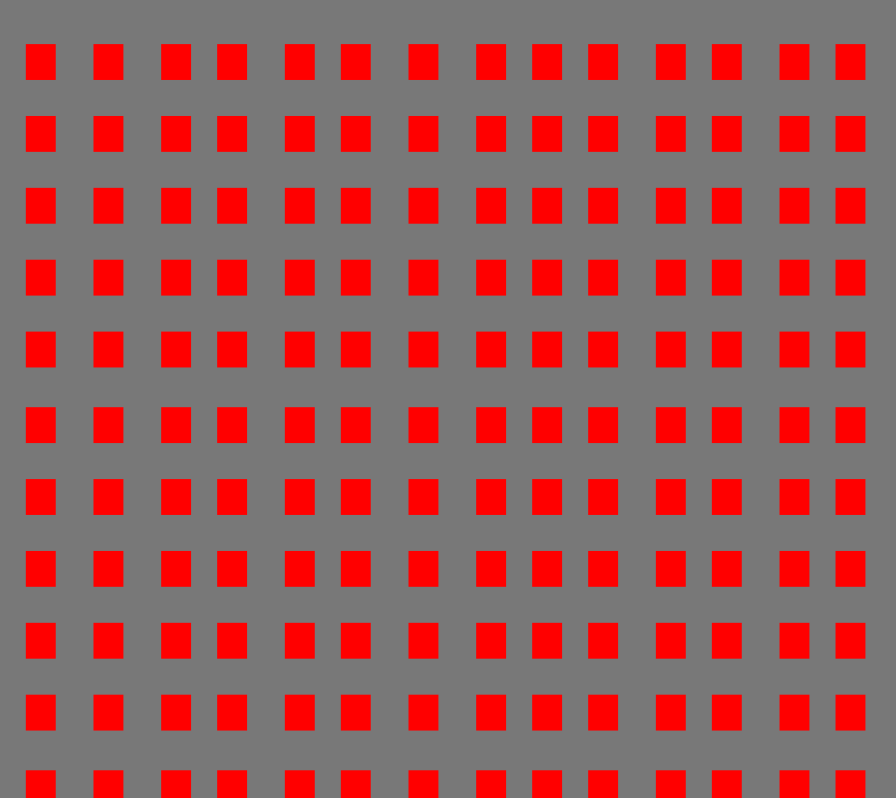
Give the GLSL for this pattern, as a Shadertoy shader.

```glsl
#define CANVAS vec2(512.0, 456.0)   // design units spanning the canvas
#define TILE vec2(17.1, 20.5)       // tile width and height
#define FIRST vec2(14.75, 25.2)     // left and top margin of the first tile
#define COLUMNS 14
#define COLUMN_STEP 32.0
#define WIDE_EXTRA 6.67             // added to a step when the gap is wide
#define WIDE_GAPS 0xA6B             // bit i set: wide gap after column i
#define ROW_STEP 41.07
#define BAND_ROWS 5.0               // rows between the slightly larger gaps
#define BAND_EXTRA 2.13
#define GROUND vec3(0.47)
#define TILE_COLOR vec3(1.0, 0.0, 0.0)

// Pixel coverage of a span, given the distance from its centre
float spanCoverage(float dist, float size, float pixel) {
    return clamp((0.5 * size - abs(dist)) / pixel + 0.5, 0.0, 1.0);
}

// Columns with irregular gaps
float columnCoverage(float x, float pixel) {
    float left = FIRST.x;
    float coverage = 0.0;
    for (int i = 0; i < COLUMNS; i++) {
        float center = left + 0.5 * TILE.x;
        coverage = max(coverage, spanCoverage(x - center, TILE.x, pixel));
        left += COLUMN_STEP + WIDE_EXTRA * float((WIDE_GAPS >> i) & 1);
    }
    return coverage;
}

// Rows in bands, measured downwards; each cell is centred on its tile
float rowCoverage(float depth, float pixel) {
    float y = depth - FIRST.y + 0.5 * (ROW_STEP - TILE.y);
    float inBand = mod(y, BAND_ROWS * ROW_STEP + BAND_EXTRA);
    float row = min(floor(inBand / ROW_STEP), BAND_ROWS - 1.0);
    float dist = inBand - (row + 0.5) * ROW_STEP;
    return step(0.0, y) * spanCoverage(dist, TILE.y, pixel);
}

void mainImage(out vec4 fragColor, in vec2 fragCoord) {
    vec2 pixel = CANVAS / iResolution.xy;
    vec2 p = fragCoord * pixel;
    float tile = columnCoverage(p.x, pixel.x) * rowCoverage(CANVAS.y - p.y, pixel.y);
    fragColor = vec4(mix(GROUND, TILE_COLOR, tile), 1.0);
}
```
